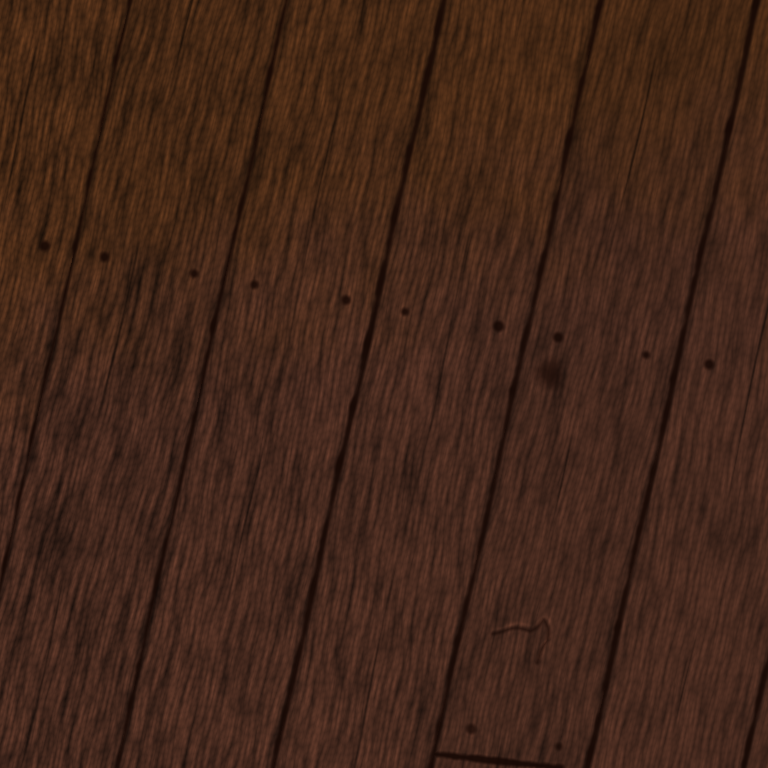
Write a WebGL 2 fragment shader that draws this texture.

```glsl
#version 300 es
precision highp float;
// Leaning dark wood planks with grain, rough seams, nail holes and a few old scars.

uniform vec2 u_resolution;
out vec4 outColor;

const float PITCH = 0.2044;      // plank width
const float LEAN = 0.222;        // sideways shift per unit of height
const float FIRST_SEAM = 0.169;  // where the first seam meets the top edge
const float NAIL_SLOPE = 0.178;  // fall of a nail row from left to right

const vec3 WARM_WOOD = vec3(0.272, 0.157, 0.080);
const vec3 COOL_WOOD = vec3(0.268, 0.158, 0.116);
const vec3 GAP_COLOR = vec3(0.085, 0.030, 0.014);

float hash(float n) {
    return fract(sin(n * 91.345 + 4.7) * 4375.85);
}

vec2 hash2(vec2 p) {
    vec2 q = vec2(dot(p, vec2(127.1, 311.7)), dot(p, vec2(269.5, 183.3)));
    return fract(sin(q) * 43758.5);
}

// Distance to the nearest scattered cell point
float cellular(vec2 p) {
    vec2 cell = floor(p);
    float nearest = 4.0;
    for (int j = -1; j <= 1; j++) {
        for (int i = -1; i <= 1; i++) {
            vec2 c = cell + vec2(i, j);
            vec2 d = c + hash2(c) - p;
            nearest = min(nearest, dot(d, d));
        }
    }
    return sqrt(nearest);
}

// Layered sines for slow, irregular variation, roughly -1 to 1
float waves(vec2 p) {
    float sum = 0.0, weight = 0.5;
    for (int i = 0; i < 4; i++) {
        sum += weight * sin(p.x + 1.7 * sin(p.y)) * cos(p.y - 0.8 * sin(p.x));
        p = mat2(1.5, 1.1, -1.1, 1.5) * p + 2.3;
        weight *= 0.6;
    }
    return sum;
}

float segmentDistance(vec2 p, vec2 a, vec2 b) {
    vec2 ab = b - a;
    return length(p - a - ab * clamp(dot(p - a, ab) / dot(ab, ab), 0.0, 1.0));
}

// Soft mark: one inside the radius, fading out over the softness
float mark(float d, float radius, float softness) {
    return 1.0 - smoothstep(radius - softness, radius + softness, d);
}

// Stretched cells: long streaks, finer fibres, broad bands and speckle
float grain(vec2 p) {
    float streaks = 0.42 - cellular(p * vec2(125.0, 9.0));
    float fibres = 0.42 - cellular(p * vec2(190.0, 26.0) + 17.0);
    float bands = 0.42 - cellular(p * vec2(48.0, 3.0) + 41.0);
    float speckle = 0.42 - cellular(p * vec2(150.0, 110.0) + 73.0);
    return 0.5 * streaks + 0.42 * fibres + 0.16 * bands + 0.22 * speckle;
}

// Two nail holes in one plank, on a sloping row of the given height
float nailPair(vec2 p, float plank, float rowHeight) {
    float holes = 0.0;
    for (int side = 0; side < 2; side++) {
        float jitter = hash(plank * 2.0 + float(side)) - 0.5;
        float across = plank + mix(0.20, 0.80, float(side)) + 0.03 * jitter;
        float x = FIRST_SEAM + PITCH * across + LEAN * (rowHeight - 1.0);
        x /= 1.0 + LEAN * NAIL_SLOPE;
        vec2 center = vec2(x, rowHeight - NAIL_SLOPE * x + 0.004 * jitter);
        holes = max(holes, mark(length(p - center), 0.0056 + 0.003 * jitter, 0.0035));
    }
    return holes;
}

// Hooked gouge
float gougeDistance(vec2 p) {
    p += 0.003 * vec2(sin(p.y * 130.0), sin(p.x * 110.0));
    float d = segmentDistance(p, vec2(0.640, 0.178), vec2(0.688, 0.180));
    d = min(d, segmentDistance(p, vec2(0.688, 0.180), vec2(0.708, 0.195)));
    d = min(d, segmentDistance(p, vec2(0.708, 0.195), vec2(0.714, 0.166)));
    return min(d, segmentDistance(p, vec2(0.714, 0.166), vec2(0.697, 0.140)));
}

void main() {
    vec2 uv = gl_FragCoord.xy / u_resolution;

    // Plank coordinates
    float s = (uv.x - LEAN * (uv.y - 1.0) - FIRST_SEAM) / PITCH;
    float plank = floor(s), within = s - plank;
    float seed = hash(plank + 7.0);

    // Wood tone, with a ragged border between warm and cool finish
    float border = 0.57 + 0.22 * uv.x - 0.1 * step(4.5, s) + 0.08 * waves(uv * 14.0 + plank);
    vec3 color = mix(COOL_WOOD, WARM_WOOD, smoothstep(-0.2, 0.2, uv.y - border));
    color *= 0.94 + 0.08 * seed + 0.05 * waves(uv * vec2(17.0, 11.0));

    // Grain, stronger on the left
    vec2 fibre = vec2(s * PITCH + (seed - 0.5) * 0.06 * uv.y, uv.y + seed * 3.0);
    fibre.x += 0.003 * sin(uv.y * 9.0 + plank * 2.0) + 0.001 * sin(uv.y * 43.0 + s * 9.0);
    color *= 1.0 + mix(1.25, 0.75, uv.x) * grain(fibre);

    // Thin broken crack along each plank
    float crackAt = 0.45 + 0.15 * (seed - 0.5) + 0.012 * sin(uv.y * 13.0 + plank);
    float crack = mark(abs(within - crackAt) * PITCH, 0.0012, 0.0018);
    color *= 1.0 - 0.45 * crack * smoothstep(-0.4, 0.4, waves(vec2(plank * 3.0, uv.y * 7.0)));

    // Straight seams, narrow at the left, with worn edges and a soft shadow
    float seam = floor(s + 0.5);
    float wear = waves(vec2(seam * 2.0 + s * 3.0, uv.y * 38.0));
    float seamDistance = abs(s - seam + 0.004 * sin(uv.y * 17.0 + seam * 4.0) + 0.006 * wear) * PITCH;
    float seamWidth = mix(0.0018, 0.0032, smoothstep(0.0, 2.0, seam)) + 0.0018 * wear;
    color *= 1.0 - 0.3 * mark(seamDistance, 0.005, 0.006);
    float gap = (0.8 + 0.2 * wear) * mark(seamDistance, seamWidth, 0.0026);

    // Nail holes and the board end at the bottom
    gap = max(gap, 0.85 * nailPair(uv, plank, 0.689));
    float jointed = step(2.5, plank) * step(plank, 3.5);
    gap = max(gap, 0.7 * jointed * nailPair(uv, plank, 0.159));
    float joint = segmentDistance(uv, vec2(0.566, 0.018), vec2(0.73, 0.0));
    gap = max(gap, 0.9 * jointed * mark(joint, 0.004 + 0.002 * waves(uv * 60.0), 0.003));

    // Knot and gouge
    float knot = length((uv - vec2(0.716, 0.512)) * vec2(1.0, 0.85)) + 0.004 * waves(uv * 90.0);
    gap = max(gap, 0.65 * mark(knot, 0.014, 0.011));
    color *= 1.0 + 0.25 * mark(gougeDistance(uv - vec2(0.003, 0.006)), 0.002, 0.003);
    gap = max(gap, 0.6 * mark(gougeDistance(uv), 0.002, 0.003));

    outColor = vec4(mix(color, GAP_COLOR, gap), 1.0);
}
```
